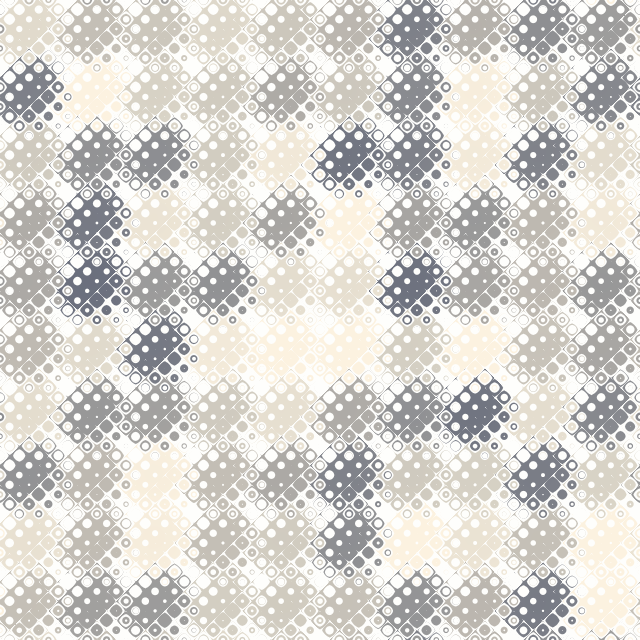
This pattern is drawn by a WebGL 1 fragment shader. Its source:

```glsl
precision highp float;
// Ten by ten soft halftone patches in slate, grey, taupe, beige and cream on white.
// Each patch fades to shrinking dots at lower right and to growing holes at upper
// left; patches overlap, so dots of one show through the holes of the next.

uniform vec2 u_resolution;

float hash(vec2 p) {
  vec3 h = fract(vec3(p.xyx) * 0.1031);
  h += dot(h, h.yzx + 33.33);
  return fract((h.x + h.y) * h.z);
}

// Five colour stops, from slate to cream.
vec3 palette(float t) {
  float s = clamp(t, 0.0, 1.0) * 4.0;
  vec3 c = mix(vec3(0.40, 0.42, 0.48), vec3(0.60, 0.60, 0.60), clamp(s, 0.0, 1.0));
  c = mix(c, vec3(0.74, 0.72, 0.69), clamp(s - 1.0, 0.0, 1.0));
  c = mix(c, vec3(0.84, 0.82, 0.77), clamp(s - 2.0, 0.0, 1.0));
  return mix(c, vec3(0.99, 0.95, 0.88), clamp(s - 3.0, 0.0, 1.0));
}

// Coverage of a spot that turns from circle to rounded square as it grows.
float spot(vec2 f, float radius, float blur) {
  vec2 a = abs(f);
  float squareness = 0.6 * smoothstep(0.25, 0.5, radius);
  float dist = mix(length(f), max(a.x, a.y), squareness);
  return clamp(0.5 + (radius - dist) / blur, 0.0, 1.0);
}

void main() {
  vec2 uv = gl_FragCoord.xy / u_resolution;
  vec2 p = vec2(uv.x, 1.0 - uv.y) * 10.0;
  float blur = 47.0 / min(u_resolution.x, u_resolution.y);

  // Diagonal dot lattice, 33 periods across the canvas.
  vec2 g = p * 3.3 - vec2(0.5, 0.0);
  vec2 f = fract(vec2(g.x + g.y, g.x - g.y) + 0.5) - 0.5;
  vec2 fromDotCentre = vec2(f.x + f.y, f.x - f.y) / 6.6;

  // Overlapping patches, painted from upper left to lower right.
  vec3 color = vec3(0.995, 0.995, 0.988);
  for (int j = -1; j <= 1; j++) {
    for (int i = -1; i <= 1; i++) {
      vec2 cell = floor(p) + vec2(float(i), float(j));
      vec2 q = p - cell - 0.4;
      // Size each spot mostly by its centre, so that it stays nearly round.
      vec2 s = q - 0.75 * fromDotCentre;
      float dotRadius = 0.68 * (1.38 - length(s + 0.25));
      float holeRadius = 0.72 * (length(s - 0.3) - 0.15);
      float ink = spot(f, dotRadius, blur) * (1.0 - spot(f, holeRadius, blur));
      float tone = 0.02 + 1.1 * hash(mod(cell, 10.0) + 7.0);
      // Slight lightening away from the patch centre.
      color = mix(color, palette(tone + 0.06 * dot(q, q)), ink);
    }
  }
  gl_FragColor = vec4(color, 1.0);
}
```
